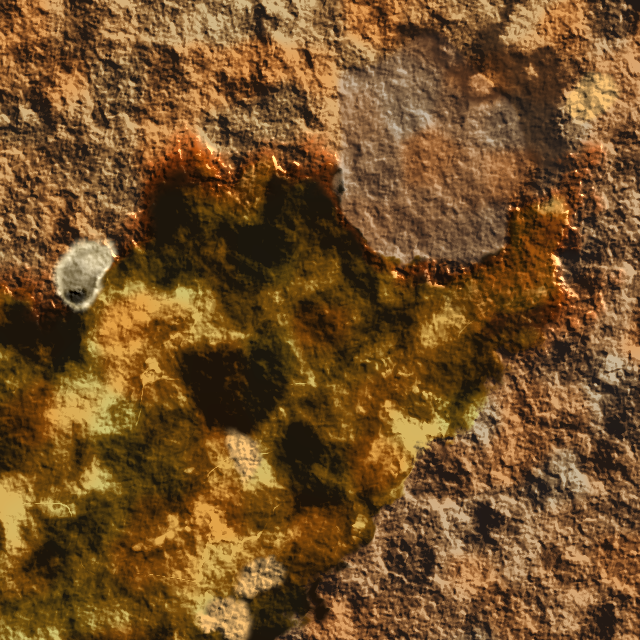
Write a WebGL 1 fragment shader that draws this texture.

```glsl
precision highp float;
// A dark amber tide pool in sunlit, rust-brown rock, with shells and pebbles.
// Layered cellular noise gives the relief, lit from the upper right; distance
// functions place the pool, the smooth slab, its shadow and the stones.
uniform vec2 u_resolution;

#define ROCK_SCALE 15.0
#define POOL_SCALE 9.0
#define RELIEF 6.0
#define ROCK_TONE 0.60
#define POOL_TONE 0.37
#define POOL_CONTRAST 2.2
#define PIT_SHARE 0.27
#define CHIP_SHARE 0.24
#define EDGE 0.006

vec3 hash3(vec2 p) {
  vec3 q = vec3(dot(p, vec2(127.1, 311.7)), dot(p, vec2(269.5, 183.3)),
                dot(p, vec2(419.2, 371.9)));
  return fract(sin(q) * 43758.545);
}

// Cellular noise: x = blended cell value, y = nearest distance, z = nearest id
vec3 cells(vec2 p) {
  vec2 base = floor(p), f = fract(p);
  float total = 0.0, value = 0.0, nearest = 9.0, id = 0.0;
  for (int j = -1; j <= 1; j++) {
    for (int i = -1; i <= 1; i++) {
      vec2 g = vec2(float(i), float(j));
      vec3 h = hash3(base + g);
      vec2 r = g + 0.15 + 0.7 * h.xy - f;
      float d2 = dot(r, r);
      float w = exp(-8.0 * d2);
      total += w;
      value += w * h.z;
      if (d2 < nearest) { nearest = d2; id = h.z; }
    }
  }
  return vec3(value / total, sqrt(nearest), id);
}

float layers(vec2 p) {
  float sum = 0.0, amp = 0.435;
  for (int i = 0; i < 5; i++) {
    sum += amp * cells(p).x;
    p = mat2(1.6, 1.2, -1.2, 1.6) * p + 7.3;
    amp *= 0.6;
  }
  return sum;
}

vec3 ramp(float t, vec3 a, vec3 b, vec3 c, vec3 d) {
  t = clamp(t, 0.0, 1.0) * 3.0;
  vec3 col = mix(a, b, clamp(t, 0.0, 1.0));
  col = mix(col, c, clamp(t - 1.0, 0.0, 1.0));
  return mix(col, d, clamp(t - 2.0, 0.0, 1.0));
}

float segment(vec2 p, vec2 a, vec2 b) {
  vec2 ab = b - a;
  return length(p - a - ab * clamp(dot(p - a, ab) / dot(ab, ab), 0.0, 1.0));
}

// Approximate signed distance to a turned ellipse
float oval(vec2 p, vec2 centre, vec2 radii, float turn) {
  float c = cos(turn), s = sin(turn);
  vec2 q = mat2(c, -s, s, c) * (p - centre);
  return (length(q / radii) - 1.0) * min(radii.x, radii.y);
}

float inside(float d) { return smoothstep(EDGE, -EDGE, d); }

// Positive inside the pool
float poolDepth(vec2 p) {
  float top = 0.55 + 0.19 * smoothstep(0.10, 0.30, p.x)
            - 0.16 * smoothstep(0.49, 0.64, p.x)
            + 0.13 * smoothstep(0.70, 0.87, p.x);
  float right = min(0.42 + 0.86 * p.y, 0.88);
  return min(top - p.y, 0.76 * (right - p.x));
}

void main() {
  vec2 p = gl_FragCoord.xy / u_resolution.y;
  vec2 warp = 0.012 * vec2(sin(p.y * 31.0 + 2.0 * sin(p.x * 23.0)),
                           sin(p.x * 37.0 + 2.0 * sin(p.y * 19.0)));
  float height = layers(p * ROCK_SCALE);
  float slope = height - layers((p + vec2(0.0029)) * ROCK_SCALE);
  float rough = height - 0.5;

  // Rock: lit relief, greyer slab, darker and redder lower right
  float slab = inside(oval(p + warp, vec2(0.67, 0.76), vec2(0.145, 0.18), 0.3));
  float lower = smoothstep(0.15, 0.45, p.x - 0.75 * p.y + 0.1);
  float t = ROCK_TONE - 0.09 * lower + RELIEF * slope * mix(1.0, 0.55, slab)
          + rough * mix(1.1, 0.5, slab);
  vec3 pit = cells((p + warp + 0.05 * rough) * vec2(11.0, 8.5) + 3.0);
  float pits = step(1.0 - PIT_SHARE, pit.z) * smoothstep(0.36, 0.18, pit.y);
  t -= 0.42 * pits * (1.0 - slab);
  vec2 q = p + warp + 0.06 * rough;
  float shade = min(segment(q, vec2(0.62, 0.94), vec2(0.81, 0.85)) - 0.012,
                    segment(q, vec2(0.81, 0.86), vec2(0.87, 0.76)) - 0.035);
  shade = min(shade, segment(q, vec2(0.78, 0.95), vec2(0.86, 0.84)) - 0.025);
  t = mix(t, 0.14 + 0.4 * rough + slope, 0.9 * smoothstep(0.012, -0.012, shade));
  vec3 rock = ramp(t, vec3(0.14, 0.10, 0.07), vec3(0.37, 0.23, 0.12),
                   vec3(0.64, 0.43, 0.22), vec3(0.86, 0.67, 0.43));
  float hue = cells(p * 13.0 + 20.0).x - 0.5;
  rock *= 1.0 + hue * vec3(0.10, -0.14, -0.45);
  rock = mix(rock, rock * vec3(0.94, 1.0, 1.22), max(slab, 0.6 * lower));

  // Pool: murky amber with broken pale rims and shell chips
  float murk = layers((p + warp) * POOL_SCALE + 11.0);
  float gloom = exp(-30.0 * dot(p - vec2(0.42, 0.58), p - vec2(0.42, 0.58)));
  float w = POOL_TONE + POOL_CONTRAST * (murk - 0.5) + 2.6 * slope - 0.10 * gloom;
  vec3 chip = cells((p + 1.5 * warp + 0.08 * rough) * 15.0 + 40.0);
  float shallow = smoothstep(0.62, 0.35, p.y);
  float chips = step(1.0 - CHIP_SHARE, chip.z) * smoothstep(0.34, 0.20, chip.y);
  float rims = smoothstep(0.035, 0.01, abs(cells(p * 10.0 + 5.0).x - 0.5 + rough * 0.4))
             * smoothstep(0.50, 0.62, murk);
  w += shallow * (0.36 * chips + 0.28 * rims);
  vec3 water = ramp(w, vec3(0.11, 0.08, 0.04), vec3(0.31, 0.20, 0.045),
                    vec3(0.50, 0.31, 0.05), vec3(0.85, 0.70, 0.36));
  water *= 1.0 + hue * vec3(0.1, -0.2, -0.5);

  // Wet rust along the shore and in the right arm, with glints
  float depth = poolDepth(p + warp) + 0.12 * rough;
  float arm = smoothstep(0.66, 0.78, p.x) * smoothstep(0.42, 0.55, p.y);
  float shore = smoothstep(0.05, 0.0, abs(depth)) * smoothstep(0.40, 0.55, p.y)
              * (1.0 - slab);
  vec3 rust = vec3(0.52, 0.21, 0.04) * clamp(0.75 + 9.0 * slope + 2.0 * rough, 0.15, 1.6);
  vec3 col = mix(rock, water, smoothstep(-0.008, 0.008, depth));
  col = mix(col, rust, 0.65 * max(shore, 0.6 * arm * smoothstep(0.0, 0.02, depth)));
  col += vec3(0.60, 0.55, 0.45) * shore * smoothstep(0.06, 0.11, slope);

  // Pebbles and the open shell
  vec2 r = p + 0.5 * warp + 0.04 * rough;
  float stones = min(oval(r, vec2(0.935, 0.86), vec2(0.045, 0.037), 0.7),
                     oval(r, vec2(0.41, 0.10), vec2(0.045, 0.028), 0.2));
  stones = min(stones, oval(r, vec2(0.36, 0.04), vec2(0.045, 0.032), -0.4));
  stones = min(stones, oval(r, vec2(0.38, 0.295), vec2(0.022, 0.045), 0.3));
  vec3 pebble = vec3(0.76, 0.59, 0.35) * clamp(0.9 + 5.0 * slope + rough, 0.3, 1.3);
  col = mix(col, pebble, inside(stones));
  float shell = oval(r, vec2(0.125, 0.565), vec2(0.038, 0.056), -0.25);
  vec3 nacre = mix(vec3(0.86, 0.79, 0.62), vec3(0.48, 0.42, 0.29),
                   smoothstep(-0.005, -0.014, shell) * (0.7 + 2.0 * rough));
  nacre *= 1.0 - 0.7 * inside(oval(r, vec2(0.115, 0.54), vec2(0.017, 0.013), 0.0));
  col = mix(col, nacre + 2.0 * slope, inside(shell));
  gl_FragColor = vec4(clamp(col, 0.0, 1.0), 1.0);
}
```
